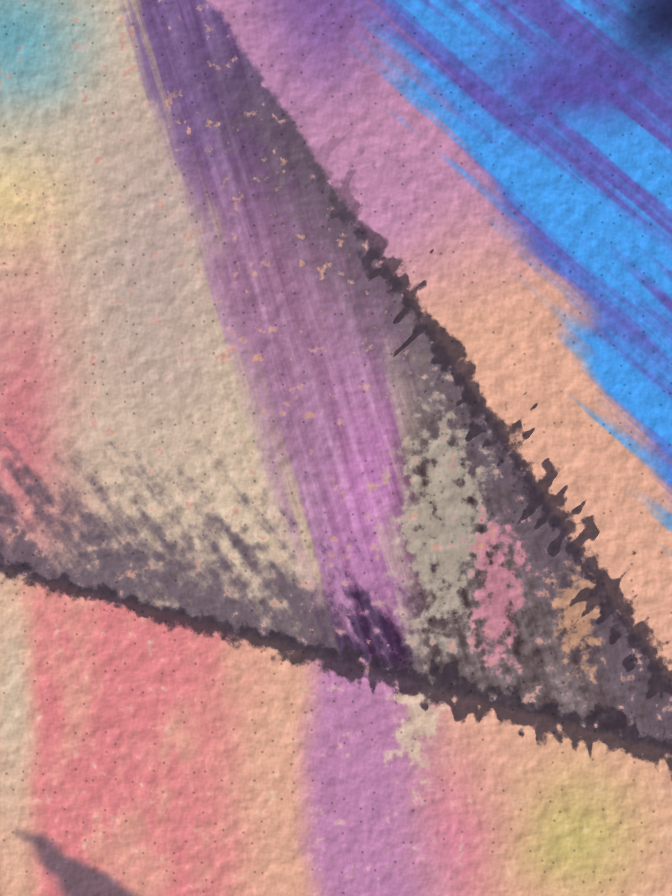
Give the GLSL for this texture, as a WebGL 2 fragment shader.

```glsl
#version 300 es
precision highp float;
// Weathered abstract painting: ragged dark edges part a central wedge, a blue
// field and a peach field. Tints are layered by distance masks, then lit.
uniform vec2 u_resolution;
out vec4 fragColor;

const vec3 CREAM = vec3(.82, .73, .64);
const vec3 PEACH = vec3(.87, .66, .57);
const vec3 ROSE = vec3(.86, .51, .53);
const vec3 ORCHID = vec3(.73, .5, .68);
const vec3 SMOKE = vec3(.41, .35, .4);

float hash(vec2 p) { return fract(sin(dot(p, vec2(127.1, 311.7))) * 43758.5453); }

float noise(vec2 p) {
  vec2 i = floor(p), f = fract(p);
  f = f * f * (3. - 2. * f);
  return mix(mix(hash(i), hash(i + vec2(1, 0)), f.x),
             mix(hash(i + vec2(0, 1)), hash(i + vec2(1, 1)), f.x), f.y);
}

float fbm(vec2 p) {
  float sum = 0., amp = .53;
  for (int i = 0; i < 4; i++) {
    sum += amp * noise(p);
    p = mat2(1.6, 1.2, -1.2, 1.6) * p;
    amp *= .5;
  }
  return sum;
}

float rise(float lo, float hi, float x) { return smoothstep(lo, hi, x); }
float fall(float lo, float hi, float x) { return 1. - rise(lo, hi, x); }

// Signed distance to the line a-b, positive above
float side(vec2 p, vec2 a, vec2 b) {
  vec2 d = normalize(b - a);
  return dot(p - a, vec2(-d.y, d.x));
}

// Brush hairs running along dir
float streaks(vec2 p, vec2 dir, float along, float across) {
  vec2 d = normalize(dir);
  return fbm(vec2(dot(p, d) * along, dot(p, vec2(-d.y, d.x)) * across));
}

// Soft tint, and a scraped patch with a broken rim
float glow(vec2 q) { return exp(-dot(q, q)); }
vec3 tint(vec3 base, vec3 col, vec2 p, vec2 c, vec2 r) {
  return mix(base, col, glow((p - c) / r));
}
vec3 scrape(vec3 base, vec3 col, vec2 p, vec2 c, vec2 r, float grain) {
  return mix(base, col, .85 * rise(.25, .75, glow((p - c) / r) + 1.6 * grain));
}

vec3 wedge(vec2 p, vec2 w, float dA, float dB, float grain) {
  float hair = streaks(p, vec2(.3, -1), 7., 130.) - .5;
  vec3 c = CREAM + .1 * hair;
  c = tint(c, vec3(.74, .65, .62), w, vec2(.17, .72), vec2(.08, .2));
  c = tint(c, vec3(.89, .81, .6), w, vec2(0, .77), vec2(.07, .06));
  c = tint(c, vec3(.45, .66, .71), w, vec2(.01, .96), vec2(.08, .09));
  c = tint(c, vec3(.81, .5, .53), w, vec2(.02, .52), vec2(.06, .18));
  // smoky brushing above the lower edge
  float smoke = dB + .18 * (streaks(p, vec2(1, -1.3), 14., 80.) - .5) + .14 * grain;
  c = mix(c, SMOKE, .9 * fall(0., .15, smoke));
  // violet band
  float x = w.x + .06 * hair;
  float band = rise(-.02, .025, x - .15 - .29 * (1. - p.y)) * fall(.43, .48, x);
  vec3 violet = mix(vec3(.63, .46, .59), vec3(.43, .32, .52), rise(.68, .92, p.y));
  violet = tint(violet, vec3(.74, .48, .7), w, vec2(.42, .44), vec2(.07, .14));
  violet = mix(violet, vec3(.31, .22, .34), fall(-.01, .1, smoke));
  c = mix(c, violet + .25 * hair, .94 * band);
  // brown right corner, shade under the upper edge, scraped patches
  float corner = rise(.43, .49, w.x) * fall(.5, .66, p.y);
  c = mix(c, vec3(.45, .39, .4) + .25 * hair + .3 * grain, corner);
  float shade = rise(-.11, -.01, dA + .09 * grain) * fall(.84, 1., p.y);
  c = mix(c, SMOKE, .85 * shade);
  c = scrape(c, vec3(.7, .65, .59), p, vec2(.495, .41), vec2(.05, .13), grain);
  c = scrape(c, vec3(.79, .52, .59), p, vec2(.555, .34), vec2(.032, .075), grain);
  return scrape(c, vec3(.78, .59, .48), p, vec2(.645, .31), vec2(.026, .055), grain);
}

vec3 blueField(vec2 p, vec2 w) {
  vec3 c = mix(PEACH, vec3(.75, .54, .67), rise(.62, .8, w.y + .35 * (.5 - w.x)));
  c = tint(c, vec3(.52, .38, .62), w, vec2(.37, 1), vec2(.08, .09));
  vec2 dir = vec2(1, -.85);
  float hair = streaks(p, dir, 5., 80.), broad = streaks(p, dir, 2.5, 20.);
  vec3 blue = mix(vec3(.39, .36, .69), vec3(.29, .61, .92), rise(.32, .62, mix(broad, hair, .65)));
  blue = tint(blue, vec3(.37, .31, .64), w, vec2(.64, .91), vec2(.1, .045));
  blue = tint(blue, vec3(.16, .18, .33), w, vec2(.745, .99), vec2(.05, .06));
  float d = side(w, vec2(.41, 1), vec2(.75, .46));
  return mix(c, blue, rise(-.025, .02, d + .07 * (hair - .5)));
}

vec3 lowerField(vec2 p, vec2 w, float grain) {
  vec3 c = tint(PEACH, CREAM, w, vec2(0, .22), vec2(.03, .14));
  float blotch = rise(.3, .65, streaks(p, vec2(.1, 1), 14., 30.));
  c = mix(c, ROSE, (.35 + .6 * blotch) * rise(.01, .05, w.x) * fall(.2, .31, w.x));
  c = tint(c, vec3(.79, .71, .47), w, vec2(.635, .07), vec2(.08, .07));
  c = tint(c, vec3(.84, .53, .59), w, vec2(.51, .05), vec2(.05, .1));
  c = mix(c, ORCHID, .9 * rise(.33, .37, w.x) * fall(.43, .53, w.x));
  c = scrape(c, CREAM, p, vec2(.467, .195), vec2(.027, .06), grain);
  // dark sliver at the bottom left
  vec2 tip = vec2(.01, .075);
  float sliver = fall(-.008, .008, side(w, tip, vec2(.17, 0))) * rise(-.01, .01, side(w, tip, vec2(.065, 0)));
  return mix(c, SMOKE, .85 * sliver);
}

void main() {
  vec2 p = gl_FragCoord.xy / u_resolution * vec2(.75, 1);
  vec2 w = p + .05 * (vec2(fbm(p * 12.), fbm(p * 12. + 40.)) - .5);
  float grain = fbm(p * 95.) - .5, rough = .014 * grain;
  float dA = side(p, vec2(.234, 1), vec2(.75, .232));
  float dB = side(p, vec2(0, .365), vec2(.75, .16));
  vec3 c = wedge(p, w, dA, dB, grain);
  c = mix(c, blueField(p, w), rise(-.005, .005, dA + rough));
  c = mix(c, lowerField(p, w, grain), fall(-.005, .005, dB + rough));
  // bristles along both edges
  float spikeA = .002 + .05 * pow(noise(vec2((p.x - p.y) * 80., dA * 40.)), 4.);
  float inkA = fall(0., .01, abs(dA) - spikeA + 2. * rough) * fall(.66, .9, p.y) * step(0., dB);
  float spikeB = .002 + .028 * rise(.2, .5, p.x) * pow(noise(vec2(p.x * 120., dB * 40.)), 2.);
  float inkB = fall(0., .01, abs(dB) - spikeB + 2. * rough);
  c = mix(c, vec3(.25, .21, .25), .8 * max(inkA, inkB));
  // relief and pits
  vec2 e = vec2(-.0025, .0025), cell = floor(p * 90.);
  c *= 1. + .42 * (fbm(p * 80.) - fbm((p + e) * 80.)) + .16 * grain;
  vec2 spot = fract(p * 90.) - .25 - .5 * vec2(hash(cell + 9.), hash(cell + 23.));
  c *= 1. - .22 * step(.86, hash(cell)) * fall(.02, .22, length(spot));
  fragColor = vec4(clamp(c, 0., 1.), 1);
}
```
